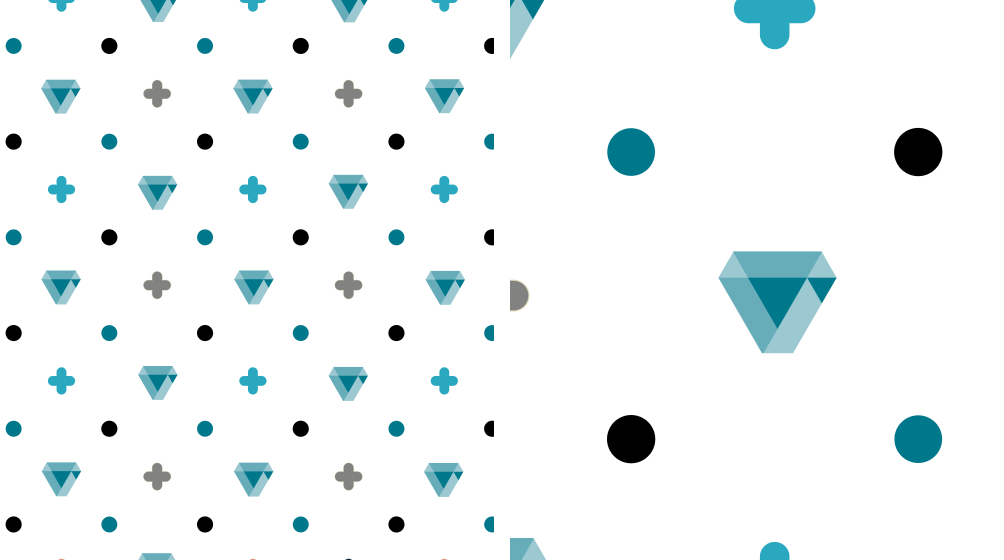
Left, the full canvas; right, a detail of the centre.
Give the GLSL for this pattern, as a Shadertoy shader.

```glsl
// Checkered grid of dots with faceted gems and rounded plus signs between them.
// Each pixel finds its nearest dot and its nearest symbol by floor and fract,
// then paints them from distance functions; gems sit slightly off their centres.
#define CELL 0.1709                // grid step, as a share of the canvas height
#define ORIGIN vec2(0.1425, 0.480) // first dot from the top left, in cells
#define DOT_RADIUS 0.083
#define PLUS_REACH 0.0905
#define PLUS_RADIUS 0.0515
#define GEM_FACET 0.0892           // distance from gem axis to inner facet edges
#define GEM_LIFT 0.0587            // widest line of the gem above the cell centre
#define JITTER 0.018
#define DARK_TEAL vec3(0.0, 0.47, 0.55)
#define MID_TEAL vec3(0.40, 0.675, 0.725)
#define PALE_TEAL vec3(0.61, 0.79, 0.82)
#define AQUA vec3(0.16, 0.66, 0.75)

float hash(vec2 p) {
    return fract(sin(dot(p, vec2(127.1, 311.7))) * 43758.5453);
}

// Coverage of a shape from its signed distance, one pixel soft
float cover(float d, float pixel) {
    return clamp(0.5 - d / pixel, 0.0, 1.0);
}

// Two crossed capsules
float plusDistance(vec2 p) {
    p = abs(p);
    vec2 q = vec2(max(p.x, p.y), min(p.x, p.y));
    return length(vec2(max(q.x - PLUS_REACH, 0.0), q.y)) - PLUS_RADIUS;
}

// Hexagonal outline; y points down from the widest line
float gemDistance(vec2 p) {
    float sides = 0.866 * abs(p.x) + 0.5 * abs(p.y) - 2.0 * GEM_FACET;
    return max(sides, max(-p.y - 1.026 * GEM_FACET, p.y - 2.95 * GEM_FACET));
}

// Facets are split by lines at 60 degrees
vec3 gemColor(vec2 p, float pixel) {
    float right = 0.866 * p.x + 0.5 * p.y - GEM_FACET;
    float left = -0.866 * p.x + 0.5 * p.y - GEM_FACET;
    float tip = 0.866 * p.x - 0.5 * p.y - GEM_FACET;
    vec3 crown = mix(PALE_TEAL, MID_TEAL, cover(max(right, left), pixel));
    vec3 body = mix(MID_TEAL, DARK_TEAL, cover(left, pixel));
    body = mix(PALE_TEAL, body, cover(right, pixel));
    body = mix(body, DARK_TEAL, cover(-tip, pixel));
    return mix(body, crown, cover(p.y, pixel));
}

void mainImage(out vec4 fragColor, in vec2 fragCoord) {
    float pixel = 1.0 / (iResolution.y * CELL);
    vec2 grid = vec2(fragCoord.x, iResolution.y - fragCoord.y) * pixel - ORIGIN;
    vec3 color = vec3(1.0);

    // Dots on the grid points, alternating teal and black
    vec2 dotId = floor(grid + 0.5);
    float isBlack = mod(dotId.x + dotId.y, 2.0);
    float dotShape = length(grid - dotId) - DOT_RADIUS - 0.001 * isBlack;
    color = mix(color, mix(DARK_TEAL, vec3(0.0), isBlack), cover(dotShape, pixel));

    // Symbols in the cell centres
    vec2 id = floor(grid);
    vec2 p = grid - id - 0.5;
    bool lastRow = id.y > 4.5;
    bool oddGem = lastRow && id.x == 3.0;
    if (mod(id.x + id.y, 2.0) < 0.5 && !oddGem) {
        // Gems wander a little, and more in the outermost rows
        vec2 shift = JITTER * (vec2(hash(id), hash(id + 17.0)) - 0.5);
        shift.y += id.y < 0.0 ? 0.048 : lastRow ? -0.055 : 0.0;
        p -= shift + vec2(0.002, -GEM_LIFT);
        color = mix(color, gemColor(p, pixel), cover(gemDistance(p), pixel));
    } else {
        // Pluses: grey and aqua by row, with odd tints in the last one
        bool isGrey = mod(id.y, 2.0) < 0.5;
        vec3 tint = isGrey ? vec3(0.51, 0.51, 0.50) : AQUA;
        if (lastRow) tint = oddGem ? vec3(0.06, 0.16, 0.24) : vec3(0.88, 0.60, 0.52);
        float d = plusDistance(p);
        if (isGrey) color = mix(color, vec3(0.88, 0.86, 0.74), cover(d - 0.004, pixel));
        color = mix(color, tint, cover(d, pixel));
    }
    fragColor = vec4(color, 1.0);
}
```
